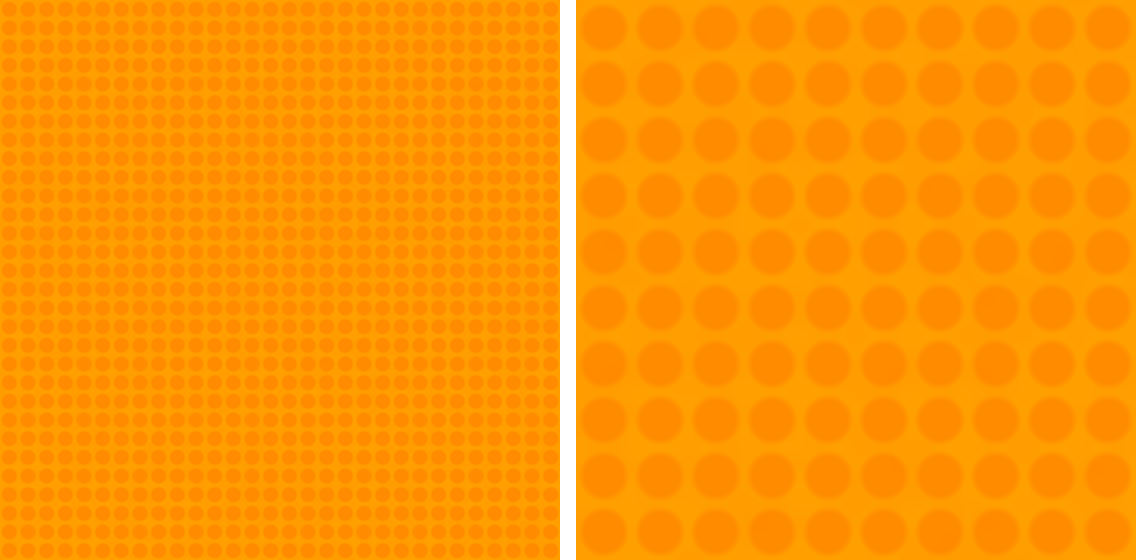
Left: the whole. Right: its middle third, enlarged.
Reproduce this pattern procedurally as a three.js fragment shader.

```glsl
varying vec2 vUv;

const float REPEATS = 30.0;
const float DOT_RADIUS = 0.405;
const float EDGE_SOFTNESS = 0.075;
const vec3 DOT_COLOR = vec3(1.0, 0.545, 0.0);
const vec3 GROUND_COLOR = vec3(1.0, 0.62, 0.0);

float hash(vec2 p) {
  vec3 q = fract(vec3(p.xyx) * 0.1031);
  q += dot(q, q.yzx + 33.33);
  return fract((q.x + q.y) * q.z);
}

// Value noise that wraps after a whole number of cells
float wrappedNoise(vec2 uv, float cells) {
  vec2 p = uv * cells;
  vec2 i = floor(p);
  vec2 f = fract(p);
  vec2 blend = f * f * (3.0 - 2.0 * f);
  vec2 a = mod(i, cells);
  vec2 b = mod(i + 1.0, cells);
  float low = mix(hash(a), hash(vec2(b.x, a.y)), blend.x);
  float high = mix(hash(vec2(a.x, b.y)), hash(b), blend.x);
  return mix(low, high, blend.y);
}

// Coverage of a soft disc centred in its cell
float softDot(vec2 cell, float radius, float softness) {
  float d = length(cell - 0.5) - radius;
  return 1.0 - smoothstep(-softness, softness, d);
}

void main() {
  float dots = softDot(fract(vUv * REPEATS), DOT_RADIUS, EDGE_SOFTNESS);

  // Faint mottling, strongest between the dots
  float mottle = 0.6 * wrappedNoise(vUv, 45.0) + 0.4 * wrappedNoise(vUv, 90.0) - 0.5;
  vec3 ground = GROUND_COLOR + vec3(0.0, 0.024 * mottle, 0.0);
  vec3 dotTone = DOT_COLOR + vec3(0.0, 0.006 * mottle, 0.0);

  gl_FragColor = vec4(mix(ground, dotTone, dots), 1.0);
}
```
